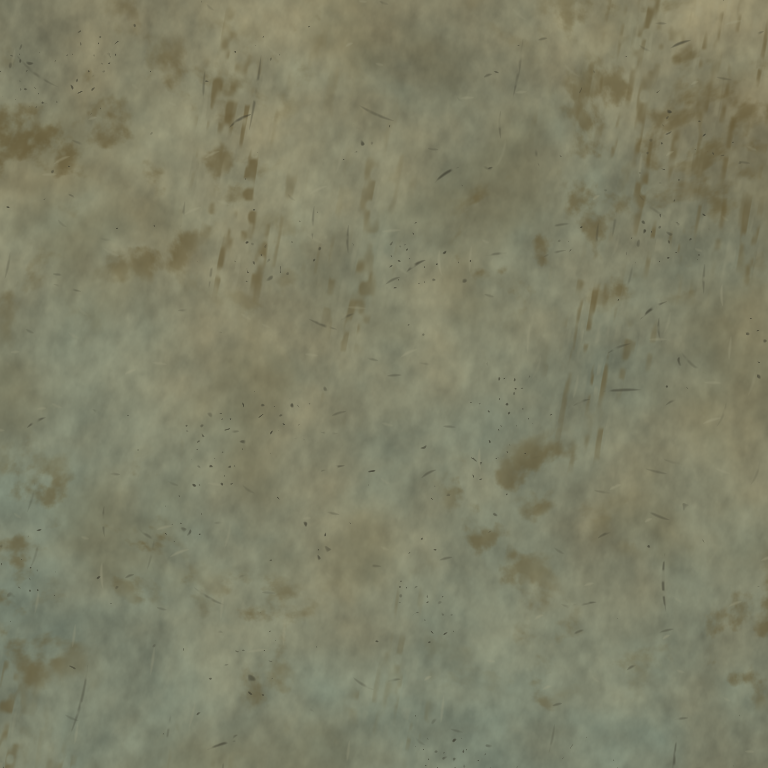
Reproduce this texture procedurally as a three.js fragment shader.

```glsl
#define COOL vec3(0.455, 0.492, 0.425)
#define WARM vec3(0.540, 0.512, 0.398)
#define STAIN vec3(0.375, 0.325, 0.195)
#define INK vec3(0.225, 0.220, 0.175)
#define PALE vec3(0.620, 0.610, 0.500)
#define CLOUD_CONTRAST 0.26
#define MOTTLE_CONTRAST 0.24
#define GRAIN_CONTRAST 0.22
#define SCRATCH_CELLS 7.0
#define SPECK_CELLS 85.0

varying vec2 vUv;

float hash(vec2 p) {
  vec3 q = fract(p.xyx * 0.1031);
  q += dot(q, q.yzx + 33.33);
  return fract((q.x + q.y) * q.z);
}

vec2 hash2(vec2 p) {
  return vec2(hash(p), hash(p + 57.3));
}

float noise(vec2 p) {
  vec2 i = floor(p);
  vec2 f = fract(p);
  f = f * f * (3.0 - 2.0 * f);
  float low = mix(hash(i), hash(i + vec2(1.0, 0.0)), f.x);
  float high = mix(hash(i + vec2(0.0, 1.0)), hash(i + 1.0), f.x);
  return mix(low, high, f.y);
}

float fbm(vec2 p) {
  float sum = 0.0;
  float weight = 0.5;
  for (int i = 0; i < 5; i++) {
    sum += weight * noise(p);
    p = mat2(1.6, 1.2, -1.2, 1.6) * p + 17.0;
    weight *= 0.5;
  }
  return sum / 0.97;
}

// Tapered, slightly bent strokes, at most one per cell
float scratches(vec2 uv, float cells, float share, float width) {
  vec2 p = uv * cells;
  float ink = 0.0;
  for (int y = -1; y <= 1; y++) {
    for (int x = -1; x <= 1; x++) {
      vec2 cell = floor(p) + vec2(float(x), float(y));
      vec2 rnd = hash2(cell + 3.7);
      float pick = hash(cell + 91.0);
      float steep = step(0.8, rnd.x);
      float angle = mix(mix(-0.75, 0.6, rnd.y), 1.2 + 0.5 * rnd.y, steep);
      vec2 dir = vec2(cos(angle), sin(angle));
      vec2 d = p - cell - hash2(cell + 11.0);
      float halfLength = mix(0.1, 0.36, rnd.x * rnd.x);
      float along = dot(d, dir) / halfLength;
      float bend = (rnd.y - 0.5) * 0.3 * along * along;
      float across = abs(dot(d, vec2(-dir.y, dir.x)) + bend * halfLength) / cells;
      float taper = max(1.0 - along * along, 0.0);
      float line = 1.0 - smoothstep(0.0, width * (0.5 + taper), across);
      ink = max(ink, line * sqrt(taper) * step(pick, share) * (0.35 + 0.65 * rnd.y));
    }
  }
  return ink;
}

// Small ragged dots, one candidate per cell
float specks(vec2 uv, float cells, float share) {
  vec2 p = uv * cells + 0.8 * vec2(noise(uv * 90.0), noise(uv * 90.0 + 31.0));
  vec2 cell = floor(p);
  vec2 rnd = hash2(cell + 29.0);
  float radius = mix(0.08, 0.23, rnd.x * rnd.x);
  float dist = length(p - cell - mix(vec2(0.25), vec2(0.75), hash2(cell + 5.0)));
  return (1.0 - smoothstep(radius * 0.3, radius * 1.4, dist)) * step(hash(cell), share) * (0.3 + 0.7 * rnd.y);
}

void main() {
  vec2 uv = vUv;
  vec2 warped = uv + 0.05 * vec2(noise(uv * 6.0), noise(uv * 6.0 + 40.0));
  vec2 brush = vec2(dot(uv, vec2(0.98, -0.17)), dot(uv, vec2(0.17, 0.98)));

  // Cool to warm plaster
  float warmth = 0.5 + 0.5 * (uv.y - 0.5) + 0.25 * (uv.x - 0.5);
  warmth += 0.8 * (fbm(warped * 2.8 + 4.0) - 0.5) + 0.6 * (fbm(warped * 15.0 + 50.0) - 0.5);
  vec3 color = mix(COOL, WARM, clamp(warmth, 0.0, 1.0));

  // Clouds, mottling and fine grain
  float clouds = fbm(warped * 5.0 + 21.0) - 0.5;
  float mottle = fbm(warped * vec2(19.0, 16.0) + 70.0) - 0.5;
  float grain = fbm(brush * vec2(75.0, 52.0)) - 0.5;
  color *= 1.01 + CLOUD_CONTRAST * clouds + MOTTLE_CONTRAST * mottle + GRAIN_CONTRAST * grain;

  // Brown stains, broad and blotchy
  float broad = smoothstep(0.52, 0.82, fbm(warped * 6.0 + 63.0));
  float blotch = smoothstep(0.53, 0.78, fbm(warped * 27.0 + 8.0));
  blotch *= smoothstep(0.42, 0.66, fbm(uv * 6.0 + 35.0));
  color = mix(color, STAIN, 0.2 * broad + 0.55 * blotch);

  // Near-vertical scuffed bands
  float band = smoothstep(0.55, 0.74, fbm(brush * vec2(6.0, 3.5) + 12.0));
  float streak = noise(brush * vec2(130.0, 16.0));
  float broken = smoothstep(0.3, 0.75, noise(brush * vec2(95.0, 75.0)));
  color = mix(color, STAIN, 0.6 * band * broken * smoothstep(0.5, 0.85, streak));
  color = mix(color, PALE, 0.25 * band * (1.0 - broken) * smoothstep(0.4, 0.1, streak));

  // Scratches, pale nicks and clustered specks
  float marks = scratches(uv, SCRATCH_CELLS, 0.5, 0.0021);
  float fineMarks = scratches(uv + 7.0, SCRATCH_CELLS * 2.3, 0.32, 0.0019);
  float worn = smoothstep(0.15, 0.6, noise(uv * 110.0));
  color = mix(color, INK, worn * (0.65 * marks + 0.4 * (1.0 - marks) * fineMarks));
  color = mix(color, PALE, 0.4 * scratches(uv + 19.0, SCRATCH_CELLS * 2.7, 0.25, 0.0022));
  float cluster = smoothstep(0.6, 0.78, fbm(uv * 9.0 + 80.0));
  color = mix(color, INK, 0.75 * specks(uv, SPECK_CELLS, 0.008 + 0.4 * cluster));

  gl_FragColor = vec4(color, 1.0);
}
```
